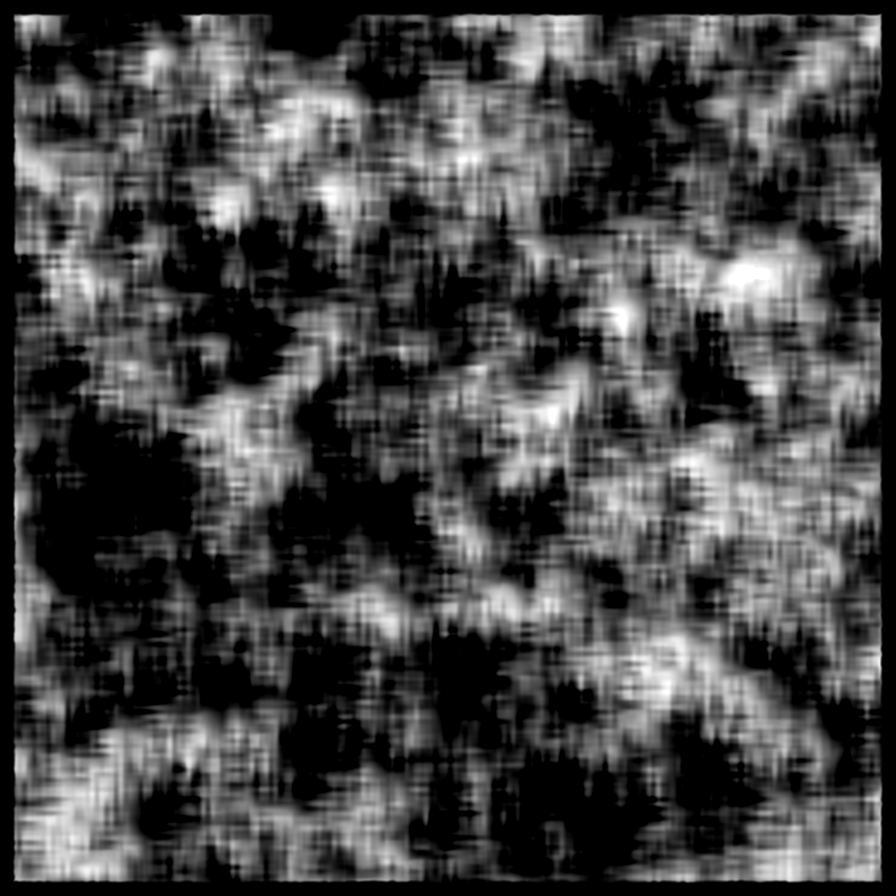
A Shadertoy shader for this texture:

```glsl
// Worn woven cloth: blurry light and dark blotches crossed by fine threads, in a black frame.

// Signed random value per lattice cell, -1 to 1
float hash(vec2 cell) {
    uvec2 q = uvec2(ivec2(cell)) * uvec2(1597334673u, 3812015801u);
    uint h = (q.x ^ q.y) * 1597334673u;
    h = (h ^ (h >> 15)) * 2246822519u;
    h ^= h >> 13;
    return float(h >> 8) / 8388608.0 - 1.0;
}

float noise(vec2 p) {
    vec2 cell = floor(p), f = fract(p);
    f = f * f * (3.0 - 2.0 * f);
    float low = mix(hash(cell), hash(cell + vec2(1, 0)), f.x);
    float high = mix(hash(cell + vec2(0, 1)), hash(cell + vec2(1, 1)), f.x);
    return mix(low, high, f.y);
}

// Streaks running along the first axis, in a coarse and a fine gauge
float threads(vec2 p) {
    return 0.6 * noise(p * vec2(26.0, 105.0) + 300.0)
         + 0.7 * noise(p * vec2(34.0, 185.0) + 700.0);
}

// Soft blotches in three sizes, each octave turned against the last
float blotches(vec2 p) {
    float sum = 0.0;
    float scale = 11.5;
    mat2 turn = mat2(0.8, 0.6, -0.6, 0.8);
    for (int i = 0; i < 3; i++) {
        float weight = i < 2 ? 0.40 : 0.18;
        sum += weight * noise(p * scale + 50.0 * float(i + 1));
        p = turn * p;
        scale *= 2.05;
    }
    return sum;
}

void mainImage(out vec4 fragColor, in vec2 fragCoord) {
    vec2 uv = fragCoord / iResolution.xy;

    // Weft runs across, warp runs upward
    float weft = threads(uv);
    float warp = threads(uv.yx + 5.0);

    // Each thread drags the blotches along its own length
    vec2 pulled = uv + 0.006 * vec2(weft, warp);
    float shade = 0.295 + blotches(pulled);

    // Weave relief, gentler in the brightest patches
    float relief = mix(0.19, 0.10, smoothstep(0.5, 0.95, shade));
    shade += relief * (weft + warp);

    // Black frame with a slightly frayed inner edge
    vec2 frayed = uv + 0.0012 * vec2(weft, warp);
    vec2 inset = min(frayed, 1.0 - frayed);
    shade *= smoothstep(0.0145, 0.0185, min(inset.x, inset.y));

    fragColor = vec4(vec3(clamp(shade, 0.0, 1.0)), 1.0);
}
```
